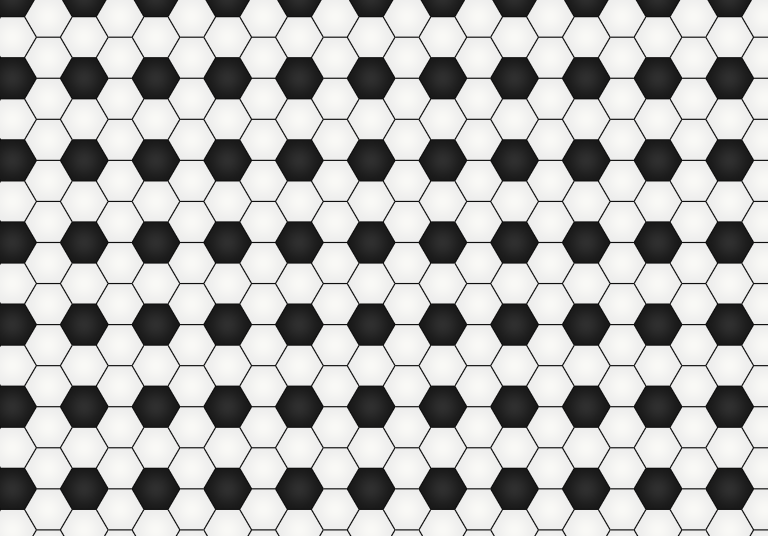
Reproduce this pattern procedurally as a Shadertoy shader.

```glsl
// Honeycomb of white hexagons with spaced black ones, thin dark outlines and soft radial shading.

// Lengths are fractions of the canvas height
#define BLACK_PERIOD vec2(0.1338, 0.1532)
#define BLACK_ANCHOR vec2(0.5586, 0.5476)
#define LINE_WIDTH   0.0022
#define LINE_COLOR   vec3(0.06, 0.06, 0.06)
#define WHITE_CENTER vec3(0.978, 0.977, 0.965)
#define WHITE_RIM    vec3(0.928, 0.928, 0.926)
#define BLACK_CENTER vec3(0.185, 0.185, 0.185)
#define BLACK_RIM    vec3(0.095, 0.095, 0.095)

const float SQRT3 = 1.7320508;

// Distance from a point to the rim of a flat-topped hexagon of height 1, positive inside
float hexInset(vec2 p) {
    p = abs(p);
    return 0.5 - max(p.y, dot(p, vec2(0.5 * SQRT3, 0.5)));
}

void mainImage(out vec4 fragColor, in vec2 fragCoord) {
    // Lattice space: one hexagon is 1 high, black ones lie sqrt(3) by 2 apart
    vec2 uv = fragCoord / iResolution.y;
    vec2 p = (uv - BLACK_ANCHOR) / BLACK_PERIOD * vec2(SQRT3, 2.0);
    float unit = 0.5 * BLACK_PERIOD.y;
    float pixel = 1.0 / (iResolution.y * unit);

    // Two interleaved column sets; the nearer centre owns the point
    vec2 cell = vec2(SQRT3, 1.0);
    vec2 evenId = floor(p / cell + 0.5);
    vec2 evenLocal = p - evenId * cell;
    vec2 oddLocal = (fract(p / cell) - 0.5) * cell;
    bool inEven = dot(evenLocal, evenLocal) < dot(oddLocal, oddLocal);
    vec2 local = inEven ? evenLocal : oddLocal;

    // Every second hexagon of the even columns is black
    bool isBlack = inEven && mod(evenId.y, 2.0) < 0.5;

    // Radial shading from centre to corner
    float shade = smoothstep(0.0, 1.0, length(local) * SQRT3);
    vec3 color = isBlack ? mix(BLACK_CENTER, BLACK_RIM, shade)
                         : mix(WHITE_CENTER, WHITE_RIM, shade);

    // Outline shared by neighbouring hexagons
    float halfLine = 0.5 * LINE_WIDTH / unit;
    float coverage = clamp((halfLine - hexInset(local)) / pixel + 0.5, 0.0, 1.0);
    color = mix(color, LINE_COLOR, coverage);

    fragColor = vec4(color, 1.0);
}
```
